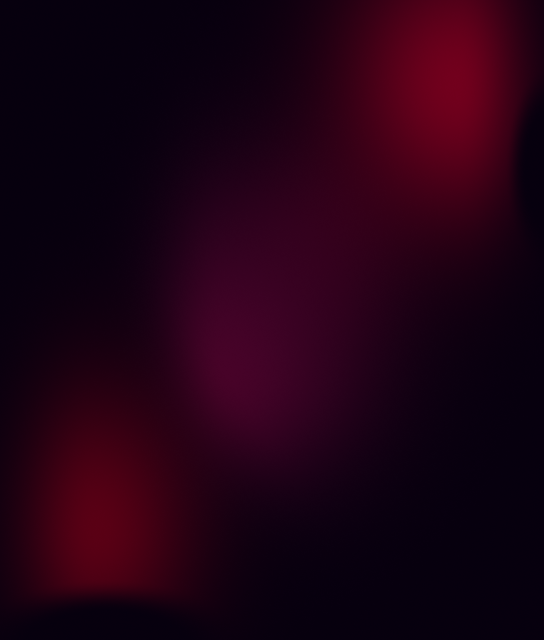
Write a Shadertoy shader that draws this background.

```glsl
// Soft crimson and plum glows drifting diagonally across a near-black violet field.

const vec3 NIGHT   = vec3(0.026, 0.000, 0.055);
const vec3 CRIMSON = vec3(0.445, 0.000, 0.112);
const vec3 GARNET  = vec3(0.350, 0.000, 0.080);
const vec3 PLUM    = vec3(0.275, 0.012, 0.160);
const vec3 WINE    = vec3(0.190, 0.000, 0.105);

// Glow centres, as fractions of the canvas
const vec2 CRIMSON_AT = vec2(0.840, 0.870);
const vec2 GARNET_AT  = vec2(0.176, 0.170);
const vec2 PLUM_AT    = vec2(0.415, 0.415);
const vec2 WINE_AT    = vec2(0.590, 0.620);

// Glow spreads: left, right, down, up
const vec4 CRIMSON_SPREAD = vec4(0.150, 0.085, 0.155, 0.155);
const vec4 GARNET_SPREAD  = vec4(0.095, 0.125, 0.130, 0.160);
const vec4 PLUM_SPREAD    = vec4(0.085, 0.165, 0.125, 0.185);
const vec4 WINE_SPREAD    = vec4(0.145, 0.120, 0.160, 0.120);

// Dark hollows: centre, radii
const vec4 RIGHT_HOLLOW = vec4(1.010, 0.735, 0.062, 0.125);
const vec4 FLOOR_HOLLOW = vec4(0.195, -0.010, 0.210, 0.080);
const float HOLLOW_EDGE = 0.32;

const float GRAIN = 1.0 / 255.0;

float hash(vec2 p) {
    return fract(sin(dot(p, vec2(12.9898, 78.233))) * 43758.5453);
}

// Gaussian glow with its own spread on each of four sides
float glow(vec2 uv, vec2 centre, vec4 spread) {
    vec2 d = uv - centre;
    vec2 s = vec2(d.x < 0.0 ? spread.x : spread.y,
                  d.y < 0.0 ? spread.z : spread.w);
    d /= s;
    return exp(-0.5 * dot(d, d));
}

// Zero inside the ellipse, rising softly to one outside
float hollow(vec2 uv, vec4 ellipse) {
    float r = length((uv - ellipse.xy) / ellipse.zw);
    return smoothstep(1.0 - HOLLOW_EDGE, 1.0 + HOLLOW_EDGE, r);
}

void mainImage(out vec4 fragColor, in vec2 fragCoord) {
    vec2 uv = fragCoord / iResolution.xy;

    // Central plum, trimmed along its lower left diagonal, and its wine bridge
    float diagonal = smoothstep(0.56, 0.78, uv.x + uv.y * 0.85);
    float plum = glow(uv, PLUM_AT, PLUM_SPREAD) * mix(0.45, 1.0, diagonal);
    vec3 color = mix(NIGHT, WINE, 0.75 * glow(uv, WINE_AT, WINE_SPREAD));
    color = mix(color, PLUM, plum);

    // Red corners, each cut by a dark hollow
    float crimson = glow(uv, CRIMSON_AT, CRIMSON_SPREAD);
    float garnet = glow(uv, GARNET_AT, GARNET_SPREAD);
    color = mix(color, CRIMSON, crimson * hollow(uv, RIGHT_HOLLOW));
    color = mix(color, GARNET, garnet * hollow(uv, FLOOR_HOLLOW));

    // Fine grain against banding
    color += (hash(fragCoord) - 0.5) * GRAIN;
    fragColor = vec4(clamp(color, 0.0, 1.0), 1.0);
}
```
